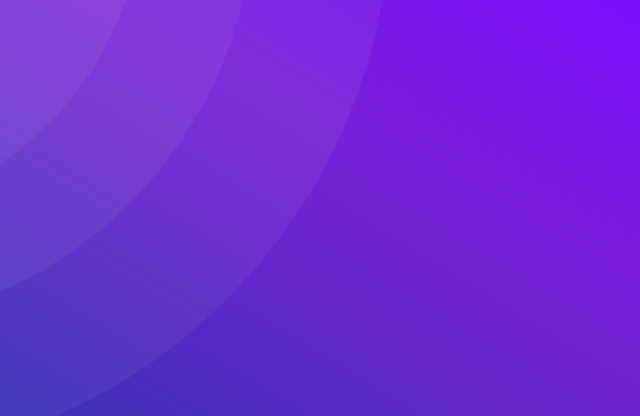
A Shadertoy shader for this background:

```glsl
// A violet diagonal gradient, from indigo at the lower left to vivid purple
// at the upper right, under three concentric translucent discs. The discs are
// centred beyond the upper left corner and overlap, so each ring is lighter.

const float ASPECT = 1.536;
const vec3 INDIGO = vec3(0.226, 0.190, 0.704);
const vec3 VIOLET = vec3(0.478, 0.128, 0.845);
const vec3 VIVID  = vec3(0.472, 0.055, 0.985);
const vec3 VEIL   = vec3(0.97);

// Three-colour ramp with the middle colour placed at "middle"
vec3 ramp(float t, float middle, vec3 low, vec3 mid, vec3 high) {
    vec3 lower = mix(low, mid, clamp(t / middle, 0.0, 1.0));
    return mix(lower, high, clamp((t - middle) / (1.0 - middle), 0.0, 1.0));
}

// Progress from the lower left corner to the upper right one
float diagonal(vec2 p, vec2 direction) {
    return dot(p, direction) / dot(vec2(ASPECT, 1.0), direction);
}

// Antialiased coverage of a disc
float disc(vec2 p, vec2 center, float radius, float pixel) {
    float edge = length(p - center) - radius;
    return 1.0 - smoothstep(-0.75 * pixel, 0.75 * pixel, edge);
}

void mainImage(out vec4 fragColor, in vec2 fragCoord) {
    // Height is one unit, width is ASPECT units
    vec2 p = fragCoord / iResolution.xy * vec2(ASPECT, 1.0);
    float pixel = 1.0 / iResolution.y;

    // Background gradient
    float t = diagonal(p, vec2(0.521, 0.854));
    vec3 color = ramp(t, 0.604, INDIGO, VIOLET, VIVID);

    // Overlapping discs, their spacing shrinking inward
    vec2 center = vec2(-0.412, 1.234);
    for (int i = 0; i < 3; i++) {
        float n = float(i);
        float radius = 1.350 - 0.356 * n + 0.028 * n * n;
        color = mix(color, VEIL, 0.055 * disc(p, center, radius, pixel));
    }

    fragColor = vec4(color, 1.0);
}
```
